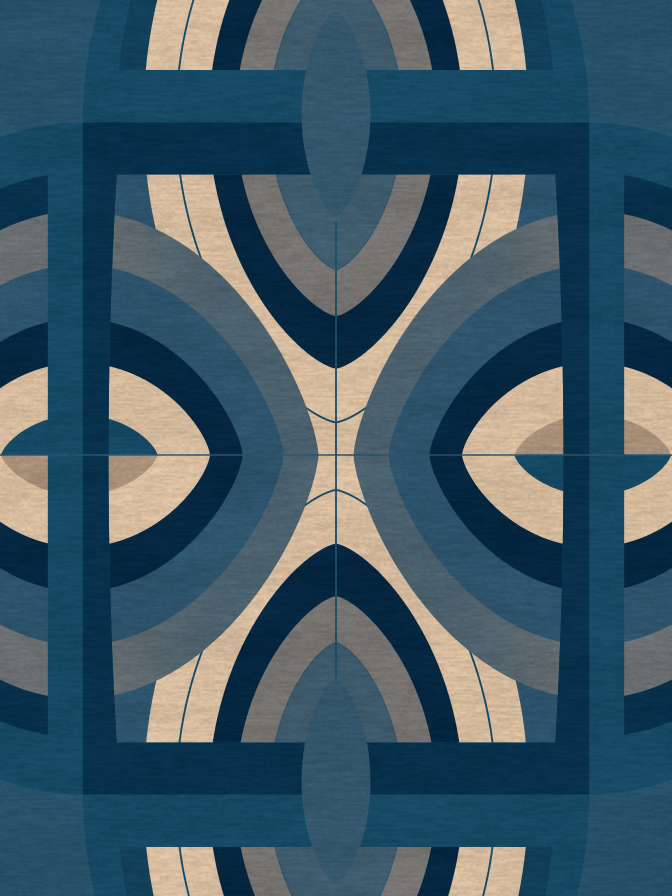
Write a WebGL 1 fragment shader that draws this pattern.

```glsl
precision highp float;
// Woven geometric rug: nested petals and arches behind a bowed rectangular frame.
uniform vec2 u_resolution;

// Layout, in units where the canvas is 5.76 by 7.68
const vec2 CANVAS = vec2(5.76, 7.68);
const vec2 ORIGIN = vec2(2.88, 3.78);
const float POINTEDNESS = 1.42;   // 1 = sharp petal tip, 2 = ellipse
const float SIDE_CENTER = 2.20;
const float ARCH_CENTER = 2.90;
const vec2 FRAME_INNER = vec2(1.95, 2.435);
const vec2 FRAME_MIDDLE = vec2(2.17, 2.88);
const vec2 FRAME_OUTER = vec2(2.47, 3.33);
const float FRAME_BOW = 0.07;
const float LINE_HALF = 0.008;

// Yarn colours
const vec3 NAVY = vec3(0.020, 0.150, 0.250);
const vec3 DEEP = vec3(0.030, 0.190, 0.295);
const vec3 TEAL = vec3(0.085, 0.285, 0.390);
const vec3 SHADE = vec3(0.065, 0.245, 0.350);
const vec3 SLATE = vec3(0.175, 0.325, 0.420);
const vec3 MIST = vec3(0.290, 0.375, 0.425);
const vec3 TAUPE = vec3(0.460, 0.450, 0.440);
const vec3 SAND = vec3(0.835, 0.730, 0.615);
const vec3 TAN = vec3(0.660, 0.560, 0.470);

float hash(vec2 p) {
  p = fract(p * vec2(0.1031, 0.1137));
  p += dot(p, p.yx + 33.3);
  return fract((p.x + p.y) * p.x * 17.0);
}

float noise(vec2 p) {
  vec2 i = floor(p), f = fract(p);
  f = f * f * (3.0 - 2.0 * f);
  return mix(mix(hash(i), hash(i + vec2(1, 0)), f.x),
             mix(hash(i + vec2(0, 1)), hash(i + vec2(1, 1)), f.x), f.y);
}

// Approximate signed distance to a petal whose tips lie on the x axis
float petal(vec2 p, vec2 radii) {
  vec2 q = abs(p) / radii + 1e-4;
  float f = q.x * q.x + pow(q.y, POINTEDNESS) - 1.0;
  vec2 g = vec2(2.0 * q.x, POINTEDNESS * pow(q.y, POINTEDNESS - 1.0)) / radii;
  return f / max(length(g), 0.01);
}

float box(vec2 q, vec2 halfSize) {
  return max(q.x - halfSize.x, q.y - halfSize.y);
}

float cover(float d) {
  return clamp(0.5 - d * u_resolution.y / CANVAS.y, 0.0, 1.0);
}

void paint(inout vec3 col, vec3 ink, float d) {
  col = mix(col, ink, cover(d));
}

void main() {
  vec2 p = gl_FragCoord.xy / u_resolution * CANVAS - ORIGIN;
  vec2 q = abs(p);
  vec2 frame = vec2(q.x, abs(p.y + 0.03));
  vec2 side = vec2(q.x - SIDE_CENTER, p.y);
  vec2 arch = vec2(abs(p.y + 0.01) - ARCH_CENTER, p.x);

  // Frame outlines, with slightly bowed inner sides
  float bow = FRAME_BOW * pow(frame.y / FRAME_INNER.y, 2.0);
  float inner = box(frame, FRAME_INNER - vec2(bow, 0.0));
  float middle = box(frame, FRAME_MIDDLE);
  float outer = box(frame, FRAME_OUTER);

  // Ground
  vec3 col = TEAL;
  paint(col, SHADE, petal(arch, vec2(3.40, 1.88)));
  paint(col, DEEP, petal(side, vec2(2.40, 2.42)));
  paint(col, SLATE, inner);

  // Upper and lower arches
  paint(col, SAND, petal(arch, vec2(3.20, 1.65)));
  paint(col, TEAL, abs(petal(arch, vec2(2.61, 1.37))) - LINE_HALF);
  paint(col, NAVY, petal(arch, vec2(2.15, 1.09)));
  paint(col, TAUPE, petal(arch, vec2(1.70, 0.86)));
  float core = petal(arch, vec2(1.30, 0.57));
  paint(col, mix(SLATE, MIST, 0.6), core);
  paint(col, SLATE, abs(core) - LINE_HALF * 0.6);

  // Left and right rings, fading bluer toward the middle
  vec3 ringInk = mix(MIST, TAUPE, 0.75 * smoothstep(0.8, 2.4, q.x));
  paint(col, ringInk, petal(side, vec2(2.05, 2.09)));
  paint(col, SLATE, petal(side, vec2(1.75, 1.63)));
  paint(col, NAVY, petal(side, vec2(1.40, 1.17)));
  paint(col, SAND, petal(side, vec2(1.12, 0.79)));
  vec3 eyeInk = mix(TAN, TEAL, cover(p.x < 0.0 ? -p.y : p.y));
  paint(col, eyeInk, petal(side, vec2(0.67, 0.345)));

  // Frame bands and rounded corner panels
  paint(col, TEAL, max(outer, -inner));
  paint(col, DEEP, max(middle, -inner));
  vec2 past = max(frame - FRAME_MIDDLE, 0.0);
  vec2 flare = vec2(0.14, 0.25) * past.yx * past.yx;
  vec2 corner = FRAME_MIDDLE - flare - frame;
  paint(col, mix(SLATE, TEAL, 0.25), max(corner.x, corner.y));

  // Axis seams and the two upright lozenges
  paint(col, mix(col, SLATE, 0.8), q.y - LINE_HALF);
  paint(col, mix(TEAL, SLATE, 0.4), max(q.x - LINE_HALF, q.y - 2.0));
  vec2 lozenge = vec2(abs(p.y - 0.065) - 2.86, p.x);
  paint(col, mix(SLATE, MIST, 0.25), petal(lozenge, vec2(0.88, 0.295)));

  // Horizontal weave and faded wear
  float weave = noise(p * vec2(9.0, 62.0) + 400.0) - 0.5;
  float fiber = noise(p * vec2(38.0, 66.0) + 700.0) - 0.5;
  float wear = noise(p * vec2(1.3, 5.0) + 90.0) - 0.5;
  col *= 1.0 + 0.07 * weave + 0.08 * fiber + 0.04 * wear;
  col += 0.012 * (weave + wear);
  gl_FragColor = vec4(clamp(col, 0.0, 1.0), 1.0);
}
```
